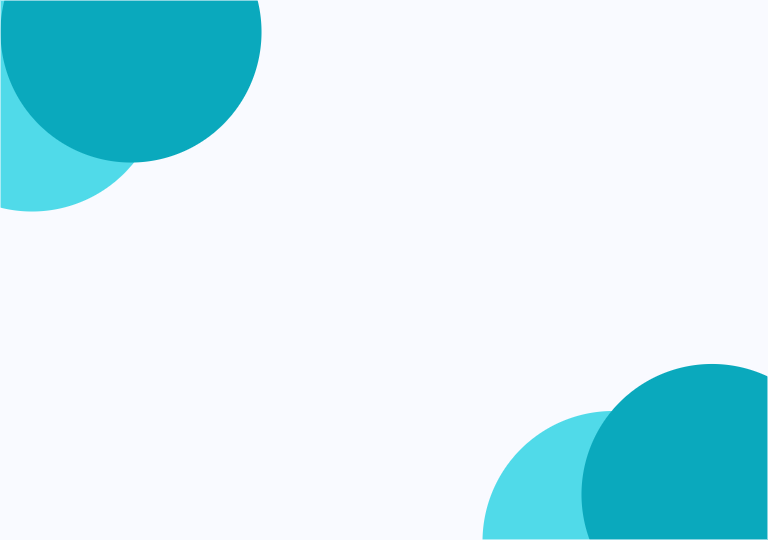
Reproduce this background procedurally as a WebGL 1 fragment shader.

```glsl
precision highp float;

uniform vec2 u_resolution;

// Lengths are fractions of the canvas height
const float DISC_RADIUS = 0.2417;
const float MARGIN = 0.001;

// Disc centres, as offsets from their corner
const vec2 TOP_LEFT_BACK = vec2(0.0593, -0.1500);
const vec2 TOP_LEFT_FRONT = vec2(0.2426, -0.0593);
const vec2 BOTTOM_RIGHT_BACK = vec2(-0.2870, -0.0028);
const vec2 BOTTOM_RIGHT_FRONT = vec2(-0.1037, 0.0843);

const vec3 PAPER = vec3(0.976, 0.982, 1.0);
const vec3 AQUA = vec3(0.315, 0.855, 0.912);
const vec3 TEAL = vec3(0.040, 0.662, 0.740);

// Coverage of a shape from its signed distance, softened over one pixel
float coverage(float signedDistance) {
  return clamp(0.5 - signedDistance * u_resolution.y, 0.0, 1.0);
}

float disc(vec2 p, vec2 center) {
  return coverage(length(p - center) - DISC_RADIUS);
}

// A pale disc with a deeper one overlapping it
vec3 paintPair(vec3 base, vec2 p, vec2 back, vec2 front) {
  vec3 color = mix(base, AQUA, disc(p, back));
  return mix(color, TEAL, disc(p, front));
}

void main() {
  vec2 p = gl_FragCoord.xy / u_resolution.y;
  vec2 canvas = vec2(u_resolution.x / u_resolution.y, 1.0);

  // Corner pairs
  vec3 color = paintPair(PAPER, p - vec2(0.0, canvas.y), TOP_LEFT_BACK, TOP_LEFT_FRONT);
  color = paintPair(color, p - vec2(canvas.x, 0.0), BOTTOM_RIGHT_BACK, BOTTOM_RIGHT_FRONT);

  // Hairline of paper around the canvas
  vec2 inset = min(p, canvas - p);
  color = mix(PAPER, color, coverage(MARGIN - min(inset.x, inset.y)));

  gl_FragColor = vec4(color, 1.0);
}
```
